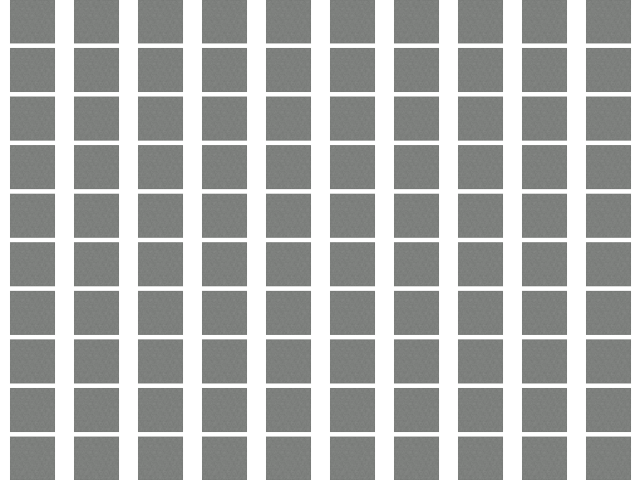
Reproduce this pattern procedurally as a WebGL 2 fragment shader.

```glsl
#version 300 es
precision highp float;
// Ten by ten grey woven swatches on white, with wide gutters between the
// columns and narrow ones between the rows. Each swatch is a box distance
// function filled with a faint diagonal weave and a little fixed grain.

uniform vec2 u_resolution;
out vec4 fragColor;

const float TAU = 6.2831853;
const vec3 PAPER = vec3(1.0);
const vec3 CLOTH = vec3(0.49, 0.50, 0.49);

// All lengths are fractions of the canvas width (x) and height (y).
const vec2 PITCH = vec2(0.1, 0.1012);
const vec2 SWATCH = vec2(0.0703, 0.0918);
const vec2 GRID_CENTRE = vec2(0.5008, 0.5);

float hash(vec2 p) {
    return fract(sin(dot(p, vec2(127.1, 311.7))) * 43758.5453);
}

float boxDistance(vec2 p, vec2 halfSize) {
    vec2 d = abs(p) - halfSize;
    return length(max(d, 0.0)) + min(max(d.x, d.y), 0.0);
}

// Short slanted stitches in a staggered lattice; uv spans 0 to 1.
float weave(vec2 uv, float count) {
    vec2 p = uv * count;
    p.x += 0.5 * mod(floor(p.y), 2.0);
    vec2 q = fract(p) - 0.5;
    float stitch = 1.0 - smoothstep(0.08, 0.25, abs(q.y - 0.5 * q.x));
    return stitch * cos(TAU * q.x);
}

// Cloth colour: stitches, grain and a slightly darker rim.
vec3 clothColor(vec2 uv, float rimDistance, float rimWidth) {
    float grain = hash(floor(uv * 36.0)) - 0.5;
    float rim = 1.0 - smoothstep(0.0, rimWidth, rimDistance);
    return CLOTH + 0.014 * weave(uv, 7.0) + 0.022 * grain - 0.018 * rim;
}

void main() {
    vec2 uv = gl_FragCoord.xy / u_resolution;
    vec2 aspect = vec2(u_resolution.x / u_resolution.y, 1.0);
    float pixel = 1.0 / u_resolution.y;

    // Position inside the nearest cell, measured from its centre.
    vec2 cell = (fract((uv - GRID_CENTRE) / PITCH) - 0.5) * PITCH;
    float d = boxDistance(cell * aspect, 0.5 * SWATCH * aspect);
    float coverage = 1.0 - smoothstep(-0.6 * pixel, 0.6 * pixel, d);

    vec3 cloth = clothColor(cell / SWATCH + 0.5, -d, 0.004);
    fragColor = vec4(mix(PAPER, cloth, coverage), 1.0);
}
```
